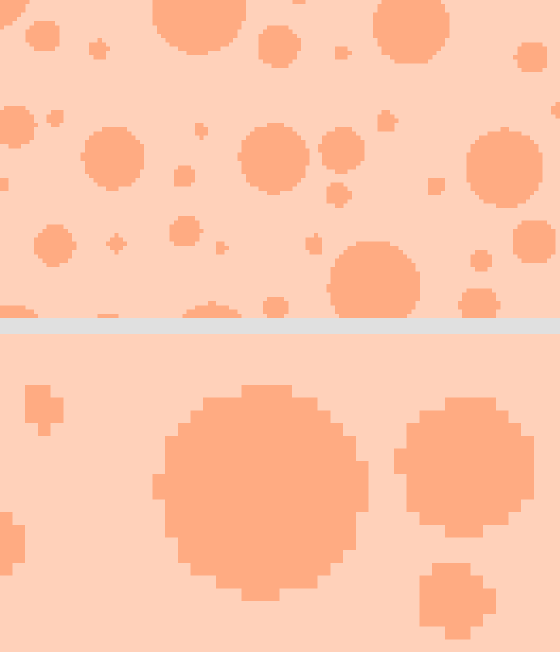
Top: the whole. Bottom: its middle third, enlarged.
Write a WebGL 2 fragment shader that draws this pattern.

```glsl
#version 300 es
precision highp float;
// Blocky orange discs of three sizes scattered without overlap on pale peach.

uniform vec2 u_resolution;
out vec4 fragColor;

const vec3 PEACH = vec3(1.0, 0.82, 0.73);
const vec3 ORANGE = vec3(1.0, 0.67, 0.51);

// Lengths are fractions of the canvas height.
const float BLOCK_ROWS = 75.0;    // coarse blocks from bottom to top
const float EDGE_SOFTNESS = 0.5;  // width of the edge filter in output pixels
const float GAP = 0.03;           // clear space kept between disc sizes
const float JITTER = 0.4;         // wander of a centre, as a share of its cell
const float CELL_ASPECT = 1.3;
const float SEED = 3.7;

// Each tier: cell height, smallest radius, largest radius.
const vec3 LARGE = vec3(0.50, 0.095, 0.150);
const vec3 MEDIUM = vec3(0.28, 0.048, 0.073);
const vec3 SMALL = vec3(0.21, 0.018, 0.040);

vec3 hash3(vec2 cell, float salt) {
    float phase = dot(cell, vec2(1.44, 3.82)) + salt;
    return fract(sin(phase + vec3(0.0, 2.1, 4.4)) * 437.6);
}

// Centre (xy) and radius (z) of a disc in the staggered cell grid near p.
vec3 discNear(vec2 p, vec2 neighbour, vec3 tier) {
    vec2 cellSize = tier.x * vec2(CELL_ASPECT, 1.0);
    vec2 grid = p / cellSize;
    float row = floor(grid.y + 0.5) + neighbour.y;
    float stagger = 0.5 * mod(row, 2.0);
    float column = floor(grid.x - stagger + 0.5) + neighbour.x;
    vec3 random = hash3(vec2(column, row), SEED + 9.0 * tier.x);
    vec2 centre = vec2(column + stagger, row) + JITTER * (random.xy - 0.5);
    return vec3(centre * cellSize, mix(tier.y, tier.z, random.z));
}

bool touches(vec2 p, vec3 disc, float margin) {
    return distance(p, disc.xy) < disc.z + margin;
}

// Each smaller tier gives way to the larger ones.
bool nearLarge(vec2 p, float margin) {
    for (int y = -1; y <= 1; y++)
    for (int x = -1; x <= 1; x++) {
        if (touches(p, discNear(p, vec2(x, y), LARGE), margin)) return true;
    }
    return false;
}

bool nearMedium(vec2 p, float margin) {
    for (int y = -1; y <= 1; y++)
    for (int x = -1; x <= 1; x++) {
        vec3 disc = discNear(p, vec2(x, y), MEDIUM);
        if (touches(p, disc, margin) && !nearLarge(disc.xy, disc.z + GAP)) return true;
    }
    return false;
}

bool inSmall(vec2 p) {
    for (int y = -1; y <= 1; y++)
    for (int x = -1; x <= 1; x++) {
        vec3 disc = discNear(p, vec2(x, y), SMALL);
        float room = disc.z + GAP;
        if (touches(p, disc, 0.0) && !nearLarge(disc.xy, room)
            && !nearMedium(disc.xy, room)) return true;
    }
    return false;
}

// One when the block holding p has its centre inside a disc.
float blockCover(vec2 p) {
    vec2 blockCentre = (floor(p * BLOCK_ROWS) + 0.5) / BLOCK_ROWS;
    bool covered = nearLarge(blockCentre, 0.0) || nearMedium(blockCentre, 0.0)
        || inSmall(blockCentre);
    return covered ? 1.0 : 0.0;
}

void main() {
    // Average four taps to smooth the block edges.
    float cover = 0.0;
    for (int tap = 0; tap < 4; tap++) {
        vec2 corner = vec2(tap & 1, tap >> 1) - 0.5;
        vec2 p = (gl_FragCoord.xy + EDGE_SOFTNESS * corner) / u_resolution.y;
        cover += 0.25 * blockCover(p);
    }
    fragColor = vec4(mix(PEACH, ORANGE, cover), 1.0);
}
```
